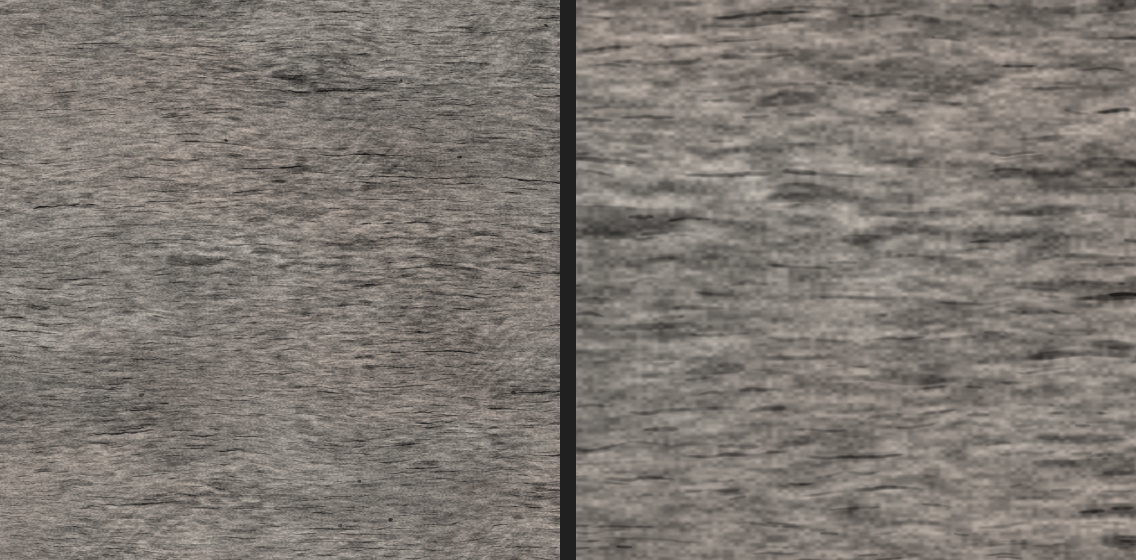
Left: the whole. Right: its middle third, enlarged.
A three.js fragment shader for this texture:

```glsl
varying vec2 vUv;

const vec3 GRAY_TINT = vec3(1.035, 1.0, 0.952);
const vec3 BROWN_TINT = vec3(1.06, 0.994, 0.942);
const float MEAN_TONE = 0.489;

float hash(vec2 p) {
  vec3 q = fract(vec3(p.xyx) * 0.1031);
  q += dot(q, q.yzx + 33.33);
  return fract((q.x + q.y) * q.z);
}

vec2 hash2(vec2 p) {
  return vec2(hash(p), hash(p + vec2(41.7, 17.3)));
}

float noise(vec2 p) {
  vec2 cell = floor(p);
  vec2 f = fract(p);
  f = f * f * (3.0 - 2.0 * f);
  float low = mix(hash(cell), hash(cell + vec2(1.0, 0.0)), f.x);
  float high = mix(hash(cell + vec2(0.0, 1.0)), hash(cell + 1.0), f.x);
  return mix(low, high, f.y);
}

// Noise centred on zero
float wave(vec2 p) {
  return noise(p) - 0.5;
}

float fbm(vec2 p) {
  float sum = 0.0;
  float amp = 0.5;
  for (int i = 0; i < 5; i++) {
    sum += amp * wave(p);
    p = p * 2.03 + vec2(13.1, 7.7);
    amp *= 0.55;
  }
  return sum;
}

vec2 rotate(vec2 p, float angle) {
  float c = cos(angle);
  float s = sin(angle);
  return vec2(c * p.x + s * p.y, c * p.y - s * p.x);
}

// Grain bends gently everywhere and bulges around a few knots
vec2 bendGrain(vec2 p) {
  float lift = 0.024 * wave(p * vec2(3.0, 5.0)) + 0.010 * wave(p * vec2(9.0, 16.0) + 31.0);
  lift += 0.004 * wave(p * vec2(30.0, 55.0) + 63.0);
  for (int i = 0; i < 7; i++) {
    vec2 center = hash2(vec2(float(i) * 3.7, 8.0));
    vec2 d = (p - center) / vec2(0.08, 0.045);
    lift += 0.02 * (hash(center * 91.0) - 0.3) * exp(-dot(d, d));
  }
  return p + vec2(0.0, lift);
}

// Tapered broken cracks, one candidate per grid cell, gathered in patches
float cracks(vec2 p, vec2 grid, float thickness, float density, float seed) {
  float soft = 0.0011;
  float mark = 0.0;
  vec2 cell = floor(p * grid);
  for (int j = -1; j <= 1; j++) {
    for (int i = -1; i <= 1; i++) {
      vec2 id = cell + vec2(float(i), float(j));
      vec2 start = (id + hash2(id + seed)) / grid;
      vec2 d = p - start;
      float reach = mix(0.2, 0.9, hash(id + seed + 5.0)) / grid.x;
      float taper = max(0.0, 1.0 - pow(d.x / reach, 2.0));
      float gaps = noise(vec2(p.x * 75.0, id.y * 5.3 + seed));
      float width = thickness * taper * (0.3 + gaps);
      float wiggle = 0.0022 * wave(vec2(p.x * 85.0, id.y * 3.1 + seed));
      float line = 1.0 - smoothstep(width * 0.3, width + soft, abs(d.y + wiggle));
      float cluster = density * (1.0 + 3.2 * wave(start * vec2(4.0, 9.0) + seed));
      float present = step(hash(id + seed + 11.0), cluster);
      float strength = mix(0.4, 1.0, hash(id + seed + 19.0));
      strength *= smoothstep(0.05, 0.5, gaps) * smoothstep(0.0, 0.5, taper);
      mark = max(mark, line * present * strength);
    }
  }
  return mark;
}

// Sparse small round holes
float pits(vec2 p, float count, float radius) {
  vec2 id = floor(p * count);
  vec2 center = (id + 0.2 + 0.6 * hash2(id + 71.0)) / count;
  float d = length((p - center) * vec2(0.7, 1.0)) + 0.003 * wave(p * 230.0);
  return step(hash(id + 83.0), 0.14) * (1.0 - smoothstep(radius * 0.5, radius + 0.001, d));
}

void main() {
  vec2 p = vUv;
  vec2 g = bendGrain(p);

  // Broad weathering and long bands
  float tone = MEAN_TONE + 0.18 * fbm(p * vec2(4.0, 7.0) + 3.0);
  tone += 0.10 * fbm(g * vec2(2.5, 22.0) + 19.0);

  // Fibres from coarse to fine, then grit
  float relief = 0.7 + 0.7 * noise(p * vec2(5.0, 9.0) + 47.0);
  float fibres = 0.06 * wave(g * vec2(14.0, 95.0));
  fibres += 0.13 * wave(g * vec2(36.0, 200.0) + 57.0);
  fibres += 0.16 * wave(g * vec2(75.0, 350.0) + 23.0);
  tone += relief * fibres + 0.14 * wave(p * vec2(310.0, 470.0));

  // Thin checks where the fibres part
  float parting = noise(g * vec2(26.0, 150.0) + 151.0);
  tone -= 0.10 * relief * (1.0 - smoothstep(0.08, 0.27, parting));

  // Diagonal scuffs in worn patches
  float worn = smoothstep(0.62, 0.85, noise(p * vec2(4.5, 5.5) + 87.0));
  tone += 0.13 * worn * wave(rotate(p, 0.75) * vec2(25.0, 210.0) + 200.0);

  // Splits, short cracks and holes
  float dark = 0.25 * cracks(g, vec2(8.0, 48.0), 0.0014, 0.16, 101.0);
  dark = max(dark, 0.20 * cracks(g, vec2(20.0, 80.0), 0.0009, 0.24, 211.0));
  dark = max(dark, 0.15 * cracks(g, vec2(42.0, 130.0), 0.0006, 0.30, 307.0));
  dark = max(dark, 0.26 * pits(p, 9.0, 0.0028));
  tone -= dark;

  float brown = smoothstep(0.35, 0.8, 0.5 + 1.2 * fbm(p * vec2(3.0, 6.0) + 129.0));
  vec3 color = max(tone, 0.12) * mix(GRAY_TINT, BROWN_TINT, brown);
  gl_FragColor = vec4(color, 1.0);
}
```
